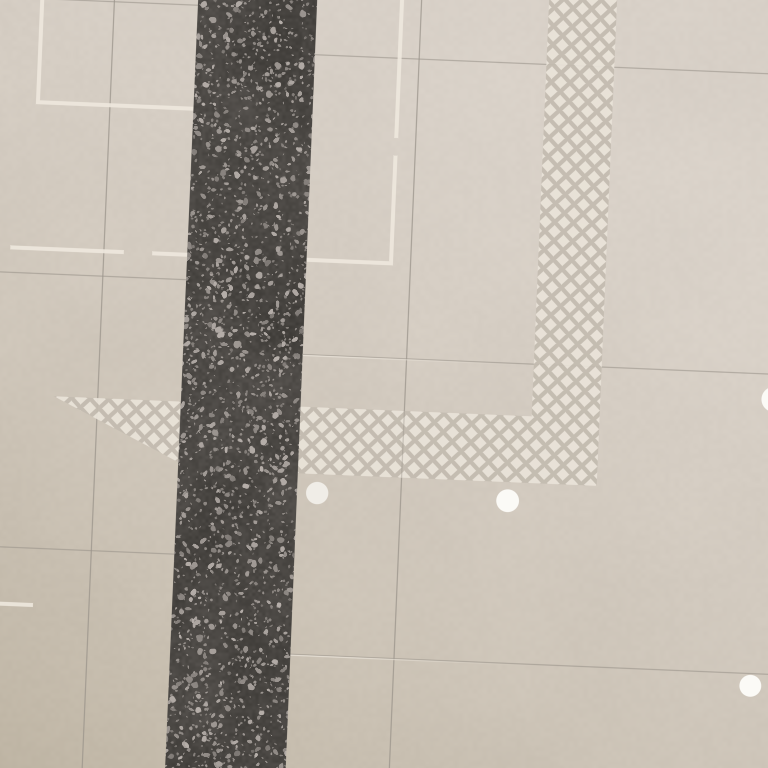
Write a WebGL 1 fragment shader that draws this texture.

```glsl
precision highp float;
uniform vec2 u_resolution;

const float SHEAR = 0.042;
const float SOFTNESS = 0.0009;
const float LATTICE_PITCH = 0.0243;
const float DIAMOND_HALF = 0.34;
const float STROKE_HALF = 0.0026;
const float GROUT_HALF = 0.0008;
const vec3 TILE_LIGHT = vec3(0.85, 0.82, 0.785);
const vec3 TILE_WARM = vec3(0.725, 0.685, 0.61);
const vec3 GROUT = vec3(0.60, 0.575, 0.54);
const vec3 CREAM = vec3(0.915, 0.89, 0.85);
const vec3 LATTICE_GAP = vec3(0.765, 0.735, 0.69);
const vec3 STONE_DARK = vec3(0.235, 0.225, 0.21);
const vec3 STONE_LIGHT = vec3(0.345, 0.33, 0.315);
const vec3 FLECK = vec3(0.76, 0.73, 0.71);

float edge;

float hash(vec2 p) {
  return fract(sin(dot(p, vec2(127.1, 311.7))) * 43758.5453);
}

float noise(vec2 p) {
  vec2 i = floor(p), f = fract(p);
  f = f * f * (3.0 - 2.0 * f);
  return mix(mix(hash(i), hash(i + vec2(1.0, 0.0)), f.x),
             mix(hash(i + vec2(0.0, 1.0)), hash(i + 1.0), f.x), f.y);
}

float fill(float d) {
  return 1.0 - smoothstep(-edge, edge, d);
}

float box(vec2 q, vec2 lo, vec2 hi) {
  vec2 d = max(lo - q, q - hi);
  return fill(max(d.x, d.y));
}

float strokeH(vec2 q, float y, float x0, float x1) {
  return box(q, vec2(x0, y - STROKE_HALF), vec2(x1, y + STROKE_HALF));
}

float strokeV(vec2 q, float x, float y0, float y1) {
  return box(q, vec2(x - STROKE_HALF, y0), vec2(x + STROKE_HALF, y1));
}

float disc(vec2 p, vec2 c, float r) {
  return fill(length(p - c) - r);
}

// Irregular chips scattered over a jittered grid
float flecks(vec2 p, float cells, float density, float seed) {
  vec2 g = p * cells, id = floor(g);
  float m = 0.0, soft = edge * cells;
  for (int j = -1; j <= 1; j++) {
    for (int i = -1; i <= 1; i++) {
      vec2 c = id + vec2(float(i), float(j));
      vec2 k = c + seed;
      vec2 d = g - c - vec2(hash(k), hash(k + 17.3));
      float a = 6.283 * hash(k + 5.1);
      d = vec2(cos(a) * d.x + sin(a) * d.y, cos(a) * d.y - sin(a) * d.x);
      d.y *= 1.0 + hash(k + 9.7);
      float r = mix(0.18, 0.46, hash(k + 31.9));
      float dist = length(d) + 0.22 * (noise(g * 3.0 + seed) - 0.5) - r;
      float on = step(hash(k + 43.7), density) * mix(0.5, 1.0, hash(k + 3.3));
      m = max(m, on * (1.0 - smoothstep(-soft, soft, dist)));
    }
  }
  return m;
}

void main() {
  vec2 p = gl_FragCoord.xy / u_resolution;
  edge = max(SOFTNESS, 0.7 / u_resolution.y);
  vec2 q = vec2(p.x - SHEAR * p.y, p.y + SHEAR * p.x);
  float rightSide = step(0.3, q.x);

  // Floor tone, warmer toward the lower left
  float light = smoothstep(-0.15, 1.15, 0.45 * p.x + 0.75 * p.y + 0.08);
  vec3 col = mix(TILE_WARM, TILE_LIGHT, pow(light, 0.6));
  col += 0.014 * (noise(p * 9.0) - 0.5) + 0.012 * (noise(p * 160.0) - 0.5);

  // Grout joints, with different row heights on each side of the strip
  float pitch = mix(0.358, 0.391, rightSide);
  float rowOrigin = mix(0.288, 0.164, rightSide);
  float row = (fract((q.y - rowOrigin) / pitch + 0.5) - 0.5) * pitch;
  float column = min(abs(q.x - 0.107), abs(q.x - 0.507));
  col = mix(col, GROUT, 0.75 * fill(column - GROUT_HALF));
  col = mix(col, GROUT, 0.6 * fill(abs(row) - GROUT_HALF));
  float glint = rightSide * (1.0 - smoothstep(0.42, 0.72, p.x)) * step(p.y, 0.7);
  col = mix(col, CREAM, 0.8 * glint * fill(abs(row + 0.0012) - GROUT_HALF));

  // Inlaid outlines
  float lines = strokeH(q, 0.869, 0.0105, 0.3);
  lines = max(lines, strokeV(q, 0.013, 0.867, 1.1));
  lines = max(lines, strokeH(q, 0.6785, -0.015, 0.133));
  lines = max(lines, strokeH(q, 0.6785, 0.170, 0.484));
  lines = max(lines, strokeV(q, 0.4815, 0.676, 0.819));
  lines = max(lines, strokeV(q, 0.4815, 0.842, 1.1));
  lines = max(lines, strokeH(q, 0.214, -0.1, 0.034));
  col = mix(col, CREAM + 0.02, 0.9 * lines);

  // Diamond lattice on an L-shaped band with a tapered tail
  float band = max(box(q, vec2(0.673, 0.400), vec2(0.7615, 1.1)),
                   box(q, vec2(0.0, 0.400), vec2(0.7615, 0.487)));
  band *= fill((0.482 - p.y - 0.53 * (p.x - 0.074)) * 0.88);
  vec2 cell = abs(fract(vec2(q.x + q.y, q.x - q.y) / LATTICE_PITCH) - 0.5);
  float cellSoft = 1.4 * edge / LATTICE_PITCH;
  float diamond = 1.0 - smoothstep(-cellSoft, cellSoft, max(cell.x, cell.y) - DIAMOND_HALF);
  col = mix(col, mix(LATTICE_GAP, CREAM, diamond), 0.92 * band);
  col = mix(col, GROUT, 0.4 * band * fill(abs(q.x - 0.507) - GROUT_HALF));

  // Round spots
  float spots = 0.75 * disc(p, vec2(0.413, 0.358), 0.0145);
  spots = max(spots, disc(p, vec2(0.661, 0.348), 0.0148));
  spots = max(spots, disc(p, vec2(0.977, 0.107), 0.0142));
  spots = max(spots, disc(p, vec2(1.008, 0.480), 0.0165));
  col = mix(col, vec3(0.985, 0.98, 0.965), spots);

  // Speckled stone strip
  float strip = fill(max(0.215 + 0.043 * p.y - p.x, p.x - 0.372 - 0.041 * p.y));
  float grain = 0.55 * noise(p * vec2(22.0, 14.0)) + 0.45 * noise(p * 230.0);
  vec3 stone = mix(STONE_DARK, STONE_LIGHT, grain);
  float chips = max(flecks(p, 95.0, 0.42, 3.0), 0.8 * flecks(p, 190.0, 0.28, 57.0));
  stone = mix(stone, FLECK, 0.9 * chips);
  col = mix(col, stone, strip);

  gl_FragColor = vec4(col, 1.0);
}
```
